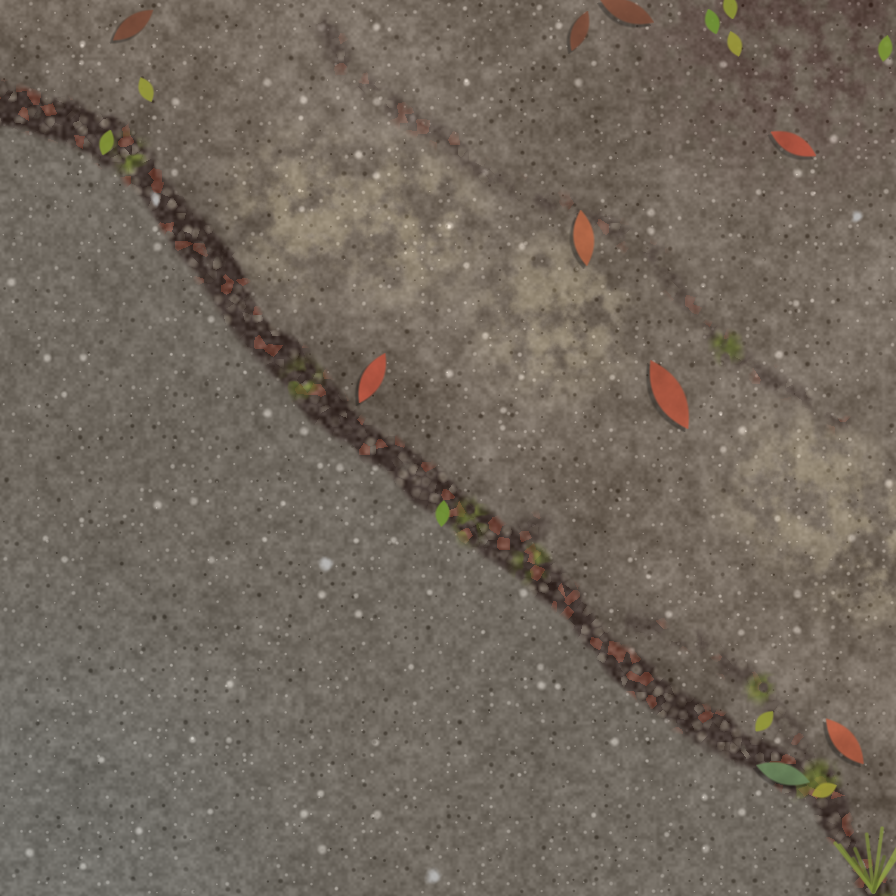
Give the GLSL for this texture, as a WebGL 2 fragment shader.

```glsl
#version 300 es
precision highp float;
// Weathered pavement split by a diagonal crack, with moss, grit, grass and fallen leaves.

#define GRAIN .17
#define MOTTLE .17
#define CRACK_WIDTH .019
#define CRACK_WARP .022
#define DEBRIS_SCALE 88.
#define SLAB vec3(.435, .408, .372)
#define WORN vec3(.455, .412, .368)
#define PALE vec3(.62, .57, .48)
#define SOIL vec3(.215, .165, .15)
#define MOSS vec3(.42, .47, .2)

uniform vec2 u_resolution;
out vec4 fragColor;

const vec2 CRACK[16] = vec2[](vec2(-.02,.89), vec2(.08,.862), vec2(.143,.83), vec2(.195,.76),
  vec2(.24,.7), vec2(.28,.635), vec2(.34,.577), vec2(.39,.52), vec2(.456,.479), vec2(.52,.42),
  vec2(.592,.375), vec2(.664,.29), vec2(.73,.232), vec2(.82,.167), vec2(.91,.128), vec2(.99,-.02));
// Two fine cracks; the second begins at index 7.
const vec2 FINE[11] = vec2[](vec2(.365,.97), vec2(.39,.92), vec2(.547,.805), vec2(.65,.76), vec2(.73,.713),
  vec2(.81,.61), vec2(.94,.53), vec2(.67,.31), vec2(.78,.287), vec2(.845,.23), vec2(.91,.14));
// Dry leaf axes; the last three are dull.
const vec4 DRY[9] = vec4[](vec4(.401,.55,.43,.606), vec4(.655,.703,.648,.766), vec4(.768,.521,.726,.598),
  vec4(.911,.826,.86,.853), vec4(.964,.147,.922,.198), vec4(.844,.146,.904,.127),
  vec4(.126,.955,.171,.989), vec4(.67,1,.73,.975), vec4(.638,.943,.656,.988));
const vec2 GREEN[9] = vec2[](vec2(.815,.993), vec2(.795,.976), vec2(.82,.951), vec2(.988,.946),
  vec2(.163,.9), vec2(.119,.841), vec2(.853,.195), vec2(.92,.118), vec2(.494,.427));
const vec2 PATCH[5] = vec2[](vec2(.34,.76), vec2(.45,.75), vec2(.62,.65), vec2(.9,.45), vec2(.98,.39));
const vec2 PEBBLE[4] = vec2[](vec2(.175,.78), vec2(.958,.76), vec2(.364,.373), vec2(.485,.023));

float hash(vec2 p) {
  vec3 q = fract(p.xyx * .1031);
  q += dot(q, q.yzx + 33.33);
  return fract((q.x + q.y) * q.z);
}
vec2 hash2(vec2 p) { return vec2(hash(p), hash(p + 71.7)); }
float noise(vec2 p) {
  vec2 i = floor(p), f = fract(p), e = vec2(1, 0);
  f *= f * (3. - 2. * f);
  return mix(mix(hash(i), hash(i + e), f.x), mix(hash(i + e.yx), hash(i + 1.), f.x), f.y);
}
float fbm(vec2 p) {
  float sum = 0., amp = .5;
  for (int i = 0; i < 5; i++, amp *= .5) { sum += amp * noise(p); p = mat2(1.6, 1.2, -1.2, 1.6) * p + 9.3; }
  return sum;
}
// Soft round spot.
float spot(vec2 d, float r) { return smoothstep(r, r * .2, length(d)); }
// Distance to a segment; the sign tells the side.
float segment(vec2 p, vec2 a, vec2 b) {
  vec2 d = b - a, q = p - a;
  float dist = length(q - d * clamp(dot(q, d) / dot(d, d), 0., 1.));
  return d.x * q.y < d.y * q.x ? -dist : dist;
}
// Random small stones, one per cell.
float speckle(vec2 p, float density) {
  vec2 cell = floor(p), h = hash2(cell);
  return step(hash(cell + 19.), density) * spot(fract(p) - .36 - .28 * h, mix(.12, .36, h.x));
}
// Nearest grit stone: distance and identity.
vec2 grit(vec2 p) {
  vec2 best = vec2(9, 0);
  for (int k = 0; k < 9; k++) {
    vec2 c = floor(p) + vec2(k % 3 - 1, k / 3 - 1);
    float d = length(c + hash2(c) - p);
    if (d < best.x) best = vec2(d, hash(c + 43.));
  }
  return best;
}
// Coverage of a pointed oval.
float leaf(vec2 p, vec4 axis, float slim) {
  vec2 d = axis.zw - axis.xy, q = p - axis.xy;
  float len = length(d), t = clamp(dot(q, d) / (len * len), 0., 1.), bulge = 4. * t * (1. - t);
  float edge = abs(d.x * q.y - d.y * q.x) / len - len * slim * bulge;
  return smoothstep(.0018, -.0018, edge) * step(.004, bulge);
}

void main() {
  vec2 p = gl_FragCoord.xy / u_resolution;
  float fine = fbm(p * 48. + 4.), side = 9., thin = 9., pale = 0., moss = 0.;
  vec2 warped = p + CRACK_WARP * (vec2(fbm(p * 26.), fbm(p * 26. + 31.)) - .48);

  // Crack distances; bit masks choose the mossy joints.
  for (int i = 0; i < 16; i++) {
    float d = segment(warped, CRACK[i], CRACK[min(i + 1, 15)] + 1e-5);
    if (abs(d) < abs(side)) side = d;
    if ((0xC644 >> i & 1) > 0) moss = max(moss, spot(warped - CRACK[i], .032));
  }
  for (int i = 0; i < 10; i++) {
    if (i != 6) thin = min(thin, abs(segment(warped, FINE[i], FINE[i + 1])));
    if (i == 5 || i == 9) moss = max(moss, spot(warped - FINE[i], .025));
  }

  // Slab tone: mottled above the crack, cooler below.
  float upper = smoothstep(-.01, .015, side);
  vec3 col = mix(SLAB, WORN, upper) + vec3(0, .018, .03) * spot(p, .5);
  col += MOTTLE * mix(.45, 1.2, upper) * (fbm(p * 9.) * .7 + fine * .8 - .72);
  for (int i = 0; i < 5; i++) pale = max(pale, spot(p - PATCH[i], .13));
  col = mix(col, PALE, upper * pale * smoothstep(.3, .68, fine) * .75);
  col *= 1. - .11 * upper * smoothstep(.12, .01, side);
  col = mix(col, SOIL * 1.5, spot(p - vec2(.9, 1), .28) * smoothstep(.25, .65, fine) * .85);

  // Fine grain and scattered stones.
  col += GRAIN * (noise(p * 290.) * .38 + noise(p * 140.) * .5 - .44);
  col += .16 * speckle(p * 105., .17) + .24 * speckle(p * 49., .06) - .13 * speckle(p * 85., .15);

  // Soil and coloured grit filling the cracks.
  float width = CRACK_WIDTH * mix(.7, 1.2, noise(p * 17.)) * mix(1.15, .85, p.x);
  float open = smoothstep(width + .007, width - .006, abs(side)) * smoothstep(.06, .32, fine);
  float crumbs = smoothstep(.021, 0., thin) * smoothstep(.34, .62, fine + .12 * noise(p * 110.));
  open = max(open, max(.7 * spot(warped - vec2(.592, .41), .028), .62 * crumbs));
  vec2 stone = grit(p * DEBRIS_SCALE);
  vec3 debris = mix(SOIL, WORN * 1.1, stone.y * stone.y * smoothstep(.75, .2, stone.x));
  debris = mix(debris, vec3(.51, .27, .21), step(.86, fract(stone.y * 7.3)) * .65);
  col = mix(col, debris + .16 * noise(p * 210.) - .08, .88 * open);

  // Moss and a tuft of grass.
  moss *= smoothstep(.4, .62, noise(p * 95.) * .6 + fine * .5);
  col = mix(col, MOSS * mix(.65, 1.3, noise(p * 160.)), moss * .72);
  for (int i = 0; i < 9; i++) {
    vec2 h = hash2(vec2(i, 3)), root = vec2(.975, .005);
    float angle = .5 + 2.2 * h.x, d = segment(p, root, root + (.035 + .05 * h.y) * vec2(cos(angle), sin(angle)));
    col = mix(col, MOSS * (.8 + .6 * h.y), .75 * smoothstep(.0032, .0008, abs(d)));
  }

  // Pebbles, then dry leaves with shadows, then green leaves.
  for (int i = 0; i < 4; i++) col = mix(col, vec3(.75), .85 * spot(warped - PEBBLE[i], .01));
  for (int i = 0; i < 9; i++) {
    col *= 1. - .3 * leaf(p + .0035, DRY[i], .19);
    vec3 tint = i > 5 ? vec3(.46, .29, .22) : mix(vec3(.64, .42, .27), vec3(.67, .31, .24), hash(vec2(i, 6)));
    if (i == 5) tint = vec3(.37, .46, .32);
    col = mix(col, tint * (.9 + .3 * fine), .95 * leaf(p, DRY[i], .18));
  }
  for (int i = 0; i < 9; i++) {
    vec2 h = hash2(vec2(i, 2)), reach = .015 * vec2(cos(h.x * 2.), sin(h.x * 2.));
    vec3 tint = mix(vec3(.43, .58, .2), vec3(.62, .6, .22), h.y);
    col = mix(col, tint, .9 * leaf(p, vec4(GREEN[i] - reach, GREEN[i] + reach), .26));
  }
  fragColor = vec4(col, 1);
}
```
